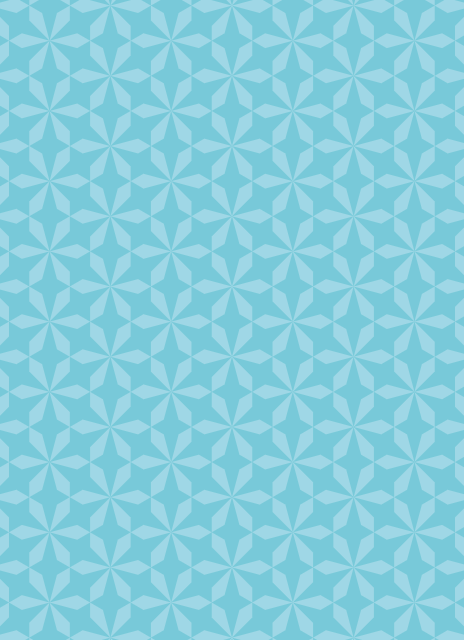
Give the GLSL for this pattern, as a WebGL 1 fragment shader.

```glsl
precision highp float;

uniform vec2 u_resolution;

// Lengths are fractions of the canvas height.
const float STAR_SPACING = 0.10973;            // between neighbouring stars
const vec2 STAR_ORIGIN = vec2(0.0, -0.0574);   // one star, from the canvas centre
const float INNER_HALF_ANGLE = radians(15.0);  // petal opening at the star centre
const float TIP_HALF_ANGLE = radians(30.0);    // petal opening at its outer tip
const vec3 GROUND_COLOR = vec3(0.470, 0.790, 0.850);
const vec3 PETAL_COLOR = vec3(0.623, 0.844, 0.900);

const float SQRT3 = 1.7320508;

// Offset from the nearest centre of a rectangular grid.
vec2 gridOffset(vec2 p, vec2 cell) {
  return mod(p + 0.5 * cell, cell) - 0.5 * cell;
}

// Offset from the nearest star: two interleaved grids make a triangular lattice.
vec2 nearestStarOffset(vec2 p) {
  vec2 cell = STAR_SPACING * vec2(SQRT3, 1.0);
  vec2 a = gridOffset(p, cell);
  vec2 b = gridOffset(p - 0.5 * cell, cell);
  return dot(a, a) < dot(b, b) ? a : b;
}

// Mirror all six petals onto the upper half of the one along +x.
vec2 foldSixfold(vec2 v) {
  vec2 mirrorNormal = vec2(-0.5, 0.5 * SQRT3);
  v = abs(v);
  v -= 2.0 * max(dot(v, mirrorNormal), 0.0) * mirrorNormal;
  return vec2(v.x, abs(v.y));
}

// Signed distance to a kite from the star centre to the tip, negative inside.
float petalDistance(vec2 q) {
  vec2 tip = vec2(STAR_SPACING / SQRT3, 0.0);
  float innerEdge = dot(q, vec2(-sin(INNER_HALF_ANGLE), cos(INNER_HALF_ANGLE)));
  float outerEdge = dot(q - tip, vec2(sin(TIP_HALF_ANGLE), cos(TIP_HALF_ANGLE)));
  return max(innerEdge, outerEdge);
}

void main() {
  float pixel = 1.0 / u_resolution.y;
  vec2 p = (gl_FragCoord.xy - 0.5 * u_resolution) * pixel;

  vec2 q = foldSixfold(nearestStarOffset(p - STAR_ORIGIN));
  float coverage = clamp(0.5 - petalDistance(q) / pixel, 0.0, 1.0);

  gl_FragColor = vec4(mix(GROUND_COLOR, PETAL_COLOR, coverage), 1.0);
}
```
